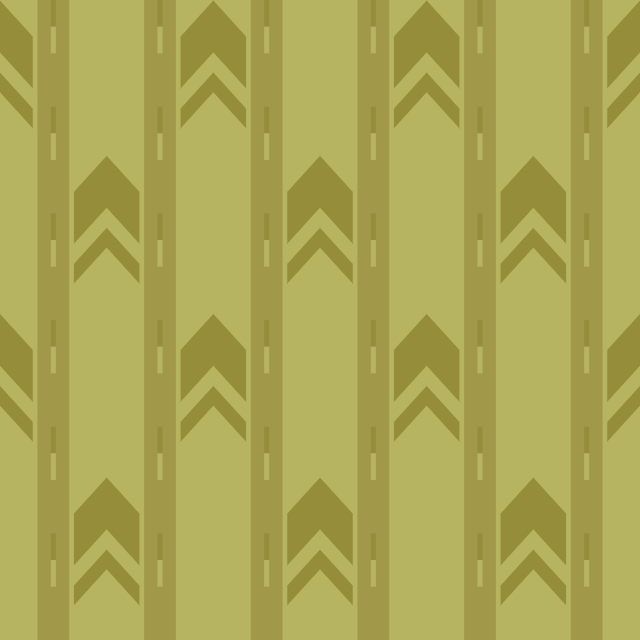
A WebGL 2 fragment shader for this pattern:

```glsl
#version 300 es
precision highp float;
// Olive road stripes with dashed centre lines, and split arrows in the lanes
// between them. Space is measured in lanes; the arrows sit on staggered rows
// and every shape is a signed distance with an antialiased edge.

#define LANES 6.0
#define STRIPE_HALF 0.149
#define DASH_HALF 0.0235
#define DASH_LENGTH 0.25
#define ROW_STEP 1.5
#define ROW_DRIFT vec4(0.005, -0.039, -0.057, -0.023)
#define ARROW_HALF 0.307
#define ARROW_SLOPE 1.10
#define HEAD_DEPTH 0.486
#define CHEVRON_TOP 0.675
#define CHEVRON_BOTTOM 0.860

uniform vec2 u_resolution;
out vec4 fragColor;

const vec3 GROUND = vec3(0.714, 0.706, 0.376);
const vec3 STRIPE = vec3(0.631, 0.600, 0.286);
const vec3 ARROW = vec3(0.588, 0.553, 0.227);

// Signed distance to the span from a to b along one axis.
float span(float x, float a, float b) {
    return abs(x - 0.5 * (a + b)) - 0.5 * (b - a);
}

// Arrow head with a chevron below it; apex at the origin, y pointing down.
float arrowDistance(vec2 q) {
    q.x = abs(q.x);
    float depth = q.y - ARROW_SLOPE * q.x;
    float bands = min(span(depth, 0.0, HEAD_DEPTH),
                      span(depth, CHEVRON_TOP, CHEVRON_BOTTOM));
    return max(bands / length(vec2(1.0, ARROW_SLOPE)), q.x - ARROW_HALF);
}

// Pixel coverage of a signed distance.
float cover(float d, float pixel) {
    return clamp(0.5 - d / pixel, 0.0, 1.0);
}

void main() {
    vec2 p = LANES * gl_FragCoord.xy / u_resolution;
    p.y = LANES - p.y; // rows are counted from the top
    float pixel = LANES / min(u_resolution.x, u_resolution.y);

    // Stripes
    float across = abs(fract(p.x) - 0.5);
    vec3 color = mix(GROUND, STRIPE, cover(across - STRIPE_HALF, pixel));

    // Dashes: a dark half above a light half, repeated once per lane unit
    float along = fract(p.y + 0.25) - 0.25;
    float side = across - DASH_HALF;
    float darkDash = max(side, span(along, 0.0, DASH_LENGTH));
    float lightDash = max(side, span(along, DASH_LENGTH, 2.0 * DASH_LENGTH));
    color = mix(color, ARROW, cover(darkDash, pixel));
    color = mix(color, GROUND, cover(lightDash, pixel));

    // Arrows: each row is shifted one lane and drifts slightly in height
    float arrows = 1e3;
    for (int row = 0; row < 4; row++) {
        float apex = ROW_STEP * float(row) + ROW_DRIFT[row];
        float x = mod(p.x - float(row) + 1.0, 2.0) - 1.0;
        arrows = min(arrows, arrowDistance(vec2(x, p.y - apex)));
    }
    color = mix(color, ARROW, cover(arrows, pixel));

    fragColor = vec4(color, 1.0);
}
```
